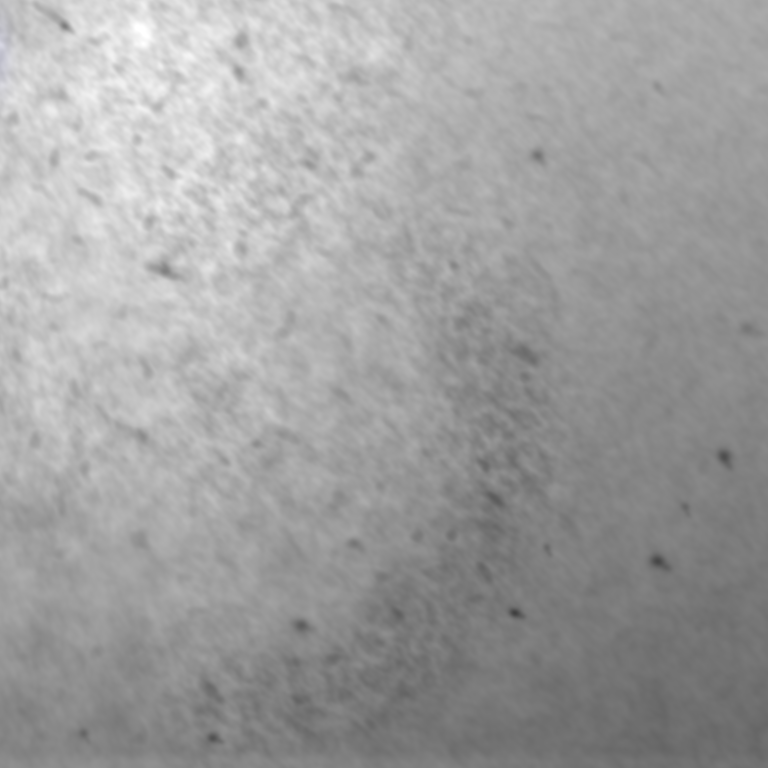
Reproduce this texture procedurally as a WebGL 2 fragment shader.

```glsl
#version 300 es
precision highp float;
// Softly lit grey surface: a broad glow at upper left fades to a dark lower right.
// Blurred diagonal grain (gradient noise) gathers in the glow and along a curved
// shadow band; a hashed grid scatters a few small dark specks.

#define GRAIN_SCALE 40.0
#define GRAIN_GLOW 0.135
#define GRAIN_BAND 0.06
#define GRAIN_BASE 0.033
#define MOTTLE 0.06
#define BAND_DEPTH 0.05
#define FLECK_DEPTH 0.17
#define SPECK_GRID 8.0
#define SPECK_CHANCE 0.34
#define SPECK_SIZE 0.0095
#define SPECK_DEPTH 0.22

uniform vec2 u_resolution;
out vec4 fragColor;

// Integer hash of a lattice cell, two values in 0..1
vec2 hash2(vec2 cell, uint seed) {
    uvec2 q = uvec2(ivec2(cell) + 4096);
    uint h = q.x * 1597334677u ^ q.y * 3812015801u ^ seed * 2654435769u;
    h = (h ^ (h >> 16)) * 2246822519u;
    h = (h ^ (h >> 13)) * 3266489917u;
    h ^= h >> 16;
    return vec2(h & 65535u, h >> 16) / 65535.0;
}

float corner(vec2 cell, vec2 offset, uint seed) {
    float angle = 6.28319 * hash2(cell, seed).x;
    return dot(vec2(cos(angle), sin(angle)), offset);
}

float gradientNoise(vec2 p, uint seed) {
    vec2 i = floor(p), f = p - i;
    vec2 w = f * f * f * (f * (f * 6.0 - 15.0) + 10.0);
    vec2 e = vec2(1.0, 0.0);
    float low = mix(corner(i, f, seed), corner(i + e, f - e, seed), w.x);
    float high = mix(corner(i + e.yx, f - e.yx, seed), corner(i + 1.0, f - 1.0, seed), w.x);
    return mix(low, high, w.y);
}

vec2 rotate(vec2 p, float angle) {
    float c = cos(angle), s = sin(angle);
    return vec2(c * p.x + s * p.y, c * p.y - s * p.x);
}

float bump(vec2 p, vec2 centre, vec2 radius) {
    vec2 d = (p - centre) / radius;
    return exp(-dot(d, d));
}

// Streaky grain, stretched along the given angle
float grain(vec2 p, float angle, uint seed) {
    vec2 q = rotate(p, angle) * vec2(0.75, 1.1) * GRAIN_SCALE;
    return 0.75 * gradientNoise(q, seed)
         + 0.65 * gradientNoise(q * 1.9 + 7.3, seed + 1u)
         + 0.25 * gradientNoise(q * 3.2 + 2.1, seed + 2u);
}

// Soft oval specks, at most one in each grid cell
float specks(vec2 p) {
    vec2 home = floor(p * SPECK_GRID);
    float dark = 0.0;
    for (int y = -1; y <= 1; y++)
    for (int x = -1; x <= 1; x++) {
        vec2 cell = home + vec2(x, y);
        vec2 chance = hash2(cell, 31u), place = hash2(cell, 32u), form = hash2(cell, 33u);
        vec2 d = rotate(p - (cell + 0.1 + 0.8 * place) / SPECK_GRID, -1.1 * form.x);
        float size = SPECK_SIZE * mix(0.6, 1.15, form.y);
        float spot = bump(d, vec2(0.0), size * vec2(1.05, 0.9))
                   + 0.35 * bump(d, size * vec2(1.6, -0.3), size * vec2(0.8, 0.6));
        dark += step(chance.x, SPECK_CHANCE) * mix(0.4, 1.0, chance.y) * spot;
    }
    return dark;
}

void main() {
    vec2 p = gl_FragCoord.xy / u_resolution;

    // Broad light
    float glow = bump(p, vec2(0.15, 0.7), vec2(0.45, 0.9));
    float tone = 0.405 + 0.25 * p.y + 0.215 * glow;
    tone += 0.03 * bump(p, vec2(0.19, 0.76), vec2(0.2, 0.26));
    tone -= 0.07 * bump(p, vec2(0.0, 1.0), vec2(0.1));
    tone += 0.035 * (1.0 - smoothstep(0.005, 0.025, p.y));

    // Curved shadow at lower right of the glow
    vec2 arm = p - vec2(0.27, 0.47);
    float ring = (length(arm) - 0.385) / 0.085;
    float band = exp(-ring * ring) * smoothstep(-0.2, 0.35, arm.x - 0.4 * arm.y);
    band *= 1.0 - smoothstep(0.05, 0.3, arm.y);
    tone -= BAND_DEPTH * band;

    // Cloudy mottling, then fine grain that turns steeper at the left
    tone += MOTTLE * (0.25 + glow) * gradientNoise(p * vec2(10.0, 8.0), 11u);
    tone += MOTTLE * (0.25 + glow) * gradientNoise(rotate(p, -0.8) * vec2(17.0, 23.0), 12u);
    float steep = 1.0 - smoothstep(0.05, 0.3, p.x + 0.3 * max(p.y - 0.5, 0.0));
    float streaks = mix(grain(p, -0.75, 20u), grain(p, -1.1, 24u), steep);
    float patchy = 0.9 + 0.9 * gradientNoise(p * 6.0, 14u);
    float lit = glow * smoothstep(-0.1, 0.8, p.y);
    float strength = patchy * (GRAIN_GLOW * lit + GRAIN_BAND * band);
    tone += (GRAIN_BASE + strength) * streaks;

    // Small dark flecks where the grain is strong
    float fleck = gradientNoise(rotate(p, -0.6) * vec2(27.0, 36.0), 40u);
    tone -= FLECK_DEPTH * smoothstep(0.22, 0.65, fleck) * (0.15 + 0.8 * lit + 0.3 * band);

    tone -= SPECK_DEPTH * specks(p);
    vec3 tint = vec3(-0.01, -0.01, 0.04) * bump(p, vec2(0.0, 0.93), vec2(0.015, 0.05));
    fragColor = vec4(clamp(vec3(tone) + tint, 0.0, 1.0), 1.0);
}
```
